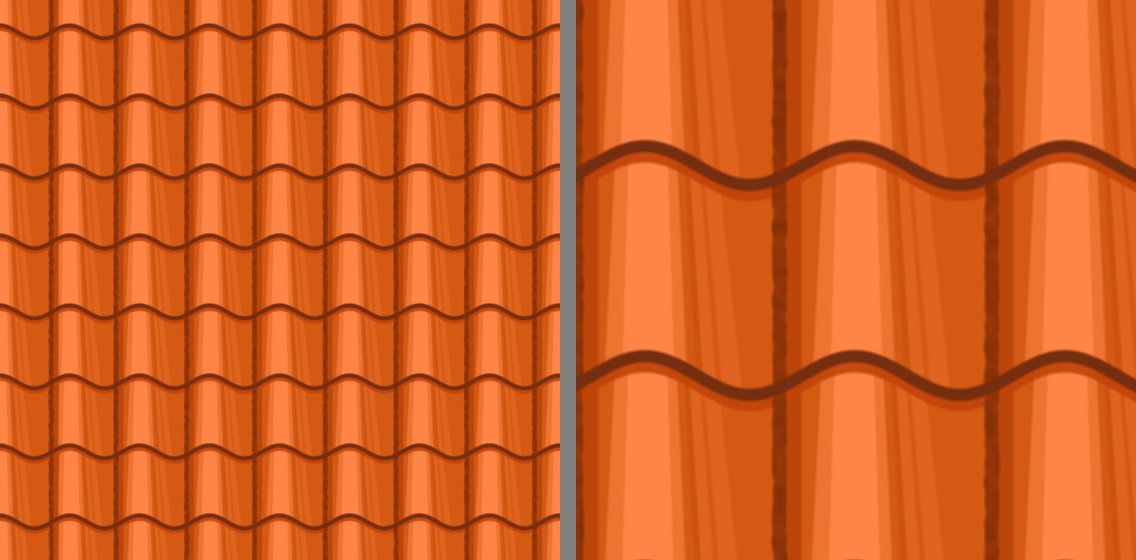
Left, the full canvas; right, a detail of the centre.
Reproduce this pattern procedurally as a WebGL 1 fragment shader.

```glsl
precision highp float;
// Rows of wavy terracotta roof tiles with flat shaded bands, dark seams and lips.

uniform vec2 u_resolution;

const float TILES = 8.0;            // repeats across and down
const float TAU = 6.2831853;
const float LIP_OFFSET = 0.455;     // height of the lip within a row, from the top
const float WAVE_HEIGHT = 0.092;
const float LIP_HALF_WIDTH = 0.029;
const float LIP_SHADOW = 0.078;     // reach of the shadow below the lip
const float SEAM_HALF_WIDTH = 0.033;
const float SEAM_SHADE = 0.105;     // reach of the shade right of a seam
const float FAN_TOP = 0.85;         // bands spread from the top of a tile...
const float FAN_BOTTOM = 1.13;      // ...to its bottom
const float TILE_JITTER = 0.012;
const float SOFTNESS = 0.008;

const vec3 CLAY = vec3(0.83, 0.35, 0.07);
const vec3 CLAY_WARM = vec3(0.88, 0.39, 0.12);
const vec3 CLAY_LIGHT = vec3(0.93, 0.45, 0.19);
const vec3 HIGHLIGHT = vec3(1.00, 0.52, 0.28);
const vec3 SHADE = vec3(0.72, 0.26, 0.03);
const vec3 SEAM = vec3(0.56, 0.20, 0.03);
const vec3 LIP = vec3(0.46, 0.18, 0.06);

float hash(vec2 p) {
    return fract(sin(dot(p, vec2(127.1, 311.7))) * 43758.5);
}

vec2 gradient(vec2 cell) {
    float angle = TAU * hash(cell);
    return vec2(cos(angle), sin(angle));
}

float gradientNoise(vec2 p) {
    vec2 i = floor(p);
    vec2 f = fract(p);
    vec2 w = f * f * (3.0 - 2.0 * f);
    vec2 e = vec2(1.0, 0.0);
    float low = mix(dot(gradient(i), f), dot(gradient(i + e.xy), f - e.xy), w.x);
    float high = mix(dot(gradient(i + e.yx), f - e.yx),
                     dot(gradient(i + e.xx), f - e.xx), w.x);
    return mix(low, high, w.y);
}

// Seams drift slightly from column to column; the first sits further right.
float seamPosition(float column) {
    float first = 1.0 - step(0.5, abs(column));
    return column + 0.636 + 0.0105 * mod(column + 1.0, 4.0) + 0.085 * first;
}

float band(float x, float left, float right, float blur) {
    return smoothstep(left - blur, left + blur, x)
         * (1.0 - smoothstep(right - blur, right + blur, x));
}

// Flat tones across one tile, with x measured from its crest.
vec3 tileTone(float x, float blur) {
    vec3 color = CLAY;
    color = mix(color, CLAY_LIGHT, band(x, -0.18, 0.165, blur));
    color = mix(color, HIGHLIGHT, band(x, -0.105, 0.112, blur));
    color = mix(color, mix(CLAY, SHADE, 0.3), band(x, 0.205, 0.235, blur));
    color = mix(color, CLAY_WARM, band(x, 0.235, 0.29, blur));
    return mix(color, CLAY_WARM, band(x, 0.315, 0.40, blur));
}

void main() {
    vec2 p = gl_FragCoord.xy / u_resolution.y * TILES;
    p.y = TILES - p.y;
    float blur = SOFTNESS + 0.6 * TILES / u_resolution.y;

    // Wavy rows: down runs from 0 at the upper lip to 1 at the next.
    float phase = TAU * (p.x + 0.006);
    float rowPosition = p.y - LIP_OFFSET + WAVE_HEIGHT * cos(phase);
    float row = floor(rowPosition);
    float down = rowPosition - row;

    // Columns: each tile lies between two neighbouring seams.
    float cell = floor(p.x);
    float crest = cell + step(seamPosition(cell), p.x);
    float x = p.x - crest;
    float fromLeftSeam = p.x - seamPosition(crest - 1.0);

    // Fanned shading bands
    float jitter = TILE_JITTER * (2.0 * hash(vec2(crest, row)) - 1.0);
    vec3 color = tileTone((x + jitter) / mix(FAN_TOP, FAN_BOTTOM, down), blur);

    // Shade beside the seam and below the lip
    float seamShade = 1.0 - smoothstep(SEAM_SHADE - blur, SEAM_SHADE + blur, fromLeftSeam);
    color = mix(color, SHADE, 0.85 * seamShade);
    float lipShade = 1.0 - smoothstep(LIP_SHADOW - blur, LIP_SHADOW + blur, down);
    color = mix(color, SHADE + vec3(0.04, 0.0, 0.0), 0.9 * lipShade);

    // Slightly worn vertical seam
    float wear = gradientNoise(p * vec2(18.0, 14.0));
    float seamDistance = abs(p.x - seamPosition(cell)) + 0.010 * wear;
    float seam = 1.0 - smoothstep(SEAM_HALF_WIDTH - blur, SEAM_HALF_WIDTH + blur, seamDistance);
    color = mix(color, SEAM * (1.0 + 0.15 * wear), seam);

    // Dark lip along the wave, with even thickness on its slopes
    float slope = TAU * WAVE_HEIGHT * sin(phase);
    float lipDistance = min(down, 1.0 - down) / sqrt(1.0 + slope * slope);
    float lip = 1.0 - smoothstep(LIP_HALF_WIDTH - blur, LIP_HALF_WIDTH + blur, lipDistance);
    color = mix(color, LIP, lip);

    gl_FragColor = vec4(color, 1.0);
}
```
